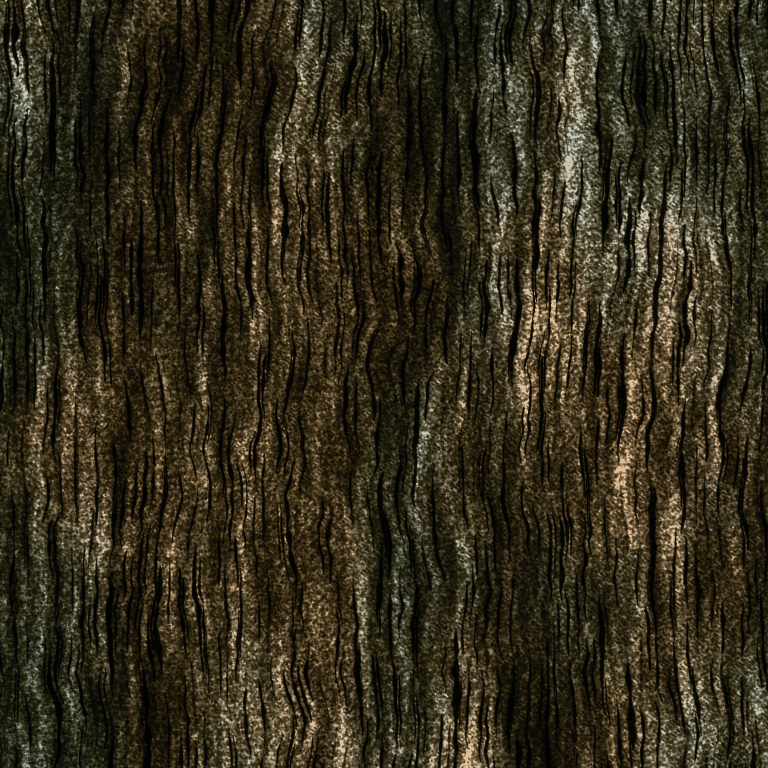
Reproduce this texture procedurally as a WebGL 2 fragment shader.

```glsl
#version 300 es
precision highp float;

uniform vec2 u_resolution;
out vec4 fragColor;

#define BASE_TONE 0.212
#define GRAIN_SCALE 290.0
#define GRAIN_CONTRAST 1.0
#define FIBRE_CONTRAST 1.0
#define PATCH_CONTRAST 0.95
#define CRACK_LAYERS 3
#define CRACK_COLUMNS 25.0
#define CRACK_ROWS 5.0
#define CRACK_WIDTH 0.0031
#define CRACK_DEPTH 0.9
#define WOBBLE 1.0
#define TINT_STRENGTH 1.0

float hash(vec2 p) {
    return fract(sin(dot(p, vec2(127.1, 311.7))) * 43758.5453);
}

// Value noise centred on zero
float noise(vec2 p) {
    vec2 i = floor(p), f = fract(p);
    f = f * f * (3.0 - 2.0 * f);
    float low = mix(hash(i), hash(i + vec2(1, 0)), f.x);
    float high = mix(hash(i + vec2(0, 1)), hash(i + vec2(1, 1)), f.x);
    return mix(low, high, f.y) - 0.5;
}

float fbm(vec2 p) {
    float sum = 0.0, weight = 1.0;
    for (int i = 0; i < 4; i++) {
        sum += weight * noise(p);
        p = p * 2.03 + 17.3;
        weight *= 0.55;
    }
    return sum;
}

// Sideways drift shared by fibres and cracks
vec2 bend(vec2 p) {
    float drift = 0.024 * noise(p * vec2(5.0, 5.0))
                + 0.013 * noise(p * vec2(16.0, 17.0) + 31.0)
                + 0.005 * noise(p * vec2(38.0, 48.0) + 67.0);
    return vec2(p.x + WOBBLE * drift, p.y);
}

// Tapered vertical splits, one per jittered cell: x = core, y = soft shadow
vec2 cracks(vec2 p, float columns, float rows, float width, float seed) {
    float column = floor(p.x * columns);
    float y = p.y * rows + 7.0 * hash(vec2(column, seed));
    vec2 cell = vec2(column, floor(y) + seed * 13.0);
    float centre = mix(0.22, 0.78, hash(cell + 3.7));
    float halfLength = mix(0.28, 0.5, hash(cell + 9.1));
    float along = (fract(y) - 0.5) / halfLength;
    float taper = sqrt(max(0.0, 1.0 - along * along));
    float strength = smoothstep(0.1, 0.4, hash(cell + 5.3));
    float ragged = 1.0 + 1.1 * noise(vec2(column * 5.0, p.y * 70.0));
    float reach = width * taper * ragged * mix(0.6, 1.15, hash(cell + 1.9));
    float dist = abs(fract(p.x * columns) - centre) / columns;
    float edge = 0.0007 + 0.5 / u_resolution.y;
    float core = 1.0 - smoothstep(reach - edge, reach + edge, dist);
    float shadow = exp(-dist / (width * 1.6)) * taper;
    return vec2(core * smoothstep(0.0, 0.3, taper), shadow) * strength;
}

void main() {
    vec2 uv = gl_FragCoord.xy / u_resolution.y;
    vec2 bark = bend(uv);

    // Long fibres and broad weathered patches
    float fibre = 1.0 * noise(bark * vec2(45.0, 4.5))
                + 1.1 * noise(bark * vec2(93.0, 10.0) + 11.0)
                + 0.8 * noise(bark * vec2(175.0, 24.0) + 23.0);
    float patches = fbm(bark * vec2(7.0, 3.2) + 41.0);

    // Fine speckle, turned away from the pixel grid
    vec2 turned = mat2(0.8, 0.6, -0.6, 0.8) * uv * GRAIN_SCALE;
    float grain = 1.3 * noise(turned) + 1.35 * noise(turned * 1.57 + 53.0);

    float tone = BASE_TONE * exp(FIBRE_CONTRAST * fibre
               + PATCH_CONTRAST * patches + GRAIN_CONTRAST * grain);

    // Splits at several sizes
    float core = 0.0, shadow = 0.0;
    for (int i = 0; i < CRACK_LAYERS; i++) {
        float k = float(i);
        float scale = 1.0 + 0.42 * k;
        vec2 split = cracks(bark + 0.37 * k, CRACK_COLUMNS * scale,
                            CRACK_ROWS * scale, CRACK_WIDTH / scale, k + 1.0);
        core = max(core, split.x);
        shadow = max(shadow, split.y);
    }
    tone *= (1.0 - 0.45 * shadow) * (1.0 - CRACK_DEPTH * core);
    tone = min(tone, 0.78);

    // Olive body drifting between russet and grey green
    vec3 color = vec3(tone) + vec3(0.016, 0.0, -0.085) * smoothstep(0.0, 0.16, tone);
    float hue = smoothstep(-0.45, 0.45, fbm(bark * vec2(5.0, 2.6) + 83.0));
    vec3 tint = mix(vec3(0.9, 1.02, 1.12), vec3(1.12, 0.96, 0.84), hue);
    color *= mix(vec3(1.0), tint, TINT_STRENGTH);

    fragColor = vec4(clamp(color, 0.0, 1.0), 1.0);
}
```
